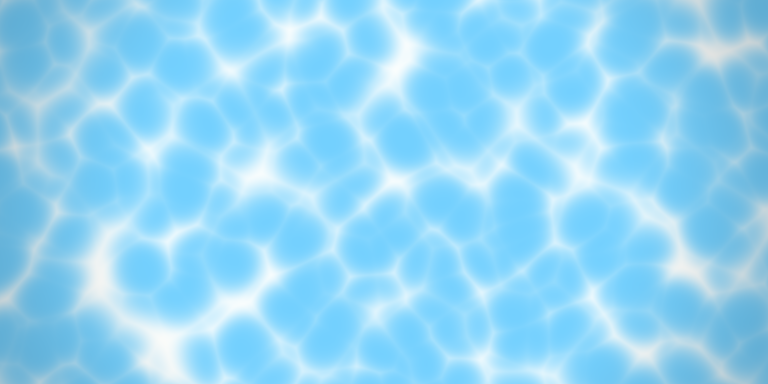
Reproduce this texture procedurally as a Shadertoy shader.

```glsl
// Sunlit pool water: soft white caustic webs over pale blue, dimmed at the sides.
#define COARSE_CELLS 5.9    // cells per canvas height, large web
#define FINE_CELLS 8.2      // cells per canvas height, small web
#define JITTER 0.82         // scatter of the cell points
#define SOFTNESS 60.0       // higher gives sharper creases
#define FOCUS 4.0           // higher gives thinner light
#define GLOW 2.1            // strength of the light
#define WARP 0.010          // bending of the web
#define VIGNETTE 0.17       // dimming at the far corners
#define WATER vec3(0.45, 0.815, 0.995)
#define LIGHT vec3(1.0, 1.0, 0.99)

vec2 hash2(vec2 cell) {
    vec3 q = fract(cell.xyx * vec3(0.1031, 0.1030, 0.0973));
    q += dot(q, q.yzx + 33.33);
    return fract((q.xx + q.yz) * q.zy);
}

// Smoothed distance to the nearest scattered cell point
float cellDistance(vec2 p) {
    vec2 cell = floor(p), local = fract(p);
    float sum = 0.0;
    for (int y = -1; y <= 1; y++) {
        for (int x = -1; x <= 1; x++) {
            vec2 offset = vec2(x, y);
            vec2 jitter = JITTER * (hash2(cell + offset + 57.0) - 0.5);
            sum += exp(-SOFTNESS * length(offset + 0.5 + jitter - local));
        }
    }
    return max(-log(sum) / SOFTNESS, 0.0);
}

// Layered sines bend the straight cell borders
vec2 bend(vec2 p) {
    vec2 wave = sin(p.yx * 9.0 + vec2(0.4, 2.1));
    wave += 0.5 * sin(p.yx * 23.0 + p * 7.0 + vec2(3.0, 1.2));
    return p + WARP * wave;
}

// Two turned webs add up; tanh rolls off the brightest knots
float caustics(vec2 p) {
    vec2 q = bend(p);
    mat2 turn = mat2(0.8, 0.6, -0.6, 0.8);
    float coarse = cellDistance(turn * q * COARSE_CELLS);
    float fine = cellDistance(q * turn * FINE_CELLS + 13.7);
    return tanh(GLOW * (pow(coarse, FOCUS) + pow(fine, FOCUS)));
}

void mainImage(out vec4 fragColor, in vec2 fragCoord) {
    vec2 p = fragCoord / iResolution.y;
    vec2 fromCenter = p - 0.5 * iResolution.xy / iResolution.y;

    // Light web over the water
    vec3 color = mix(WATER, LIGHT, caustics(p));

    // Dimmed sides
    color *= 1.0 - VIGNETTE * smoothstep(0.6, 1.15, length(fromCenter));
    fragColor = vec4(color, 1.0);
}
```
